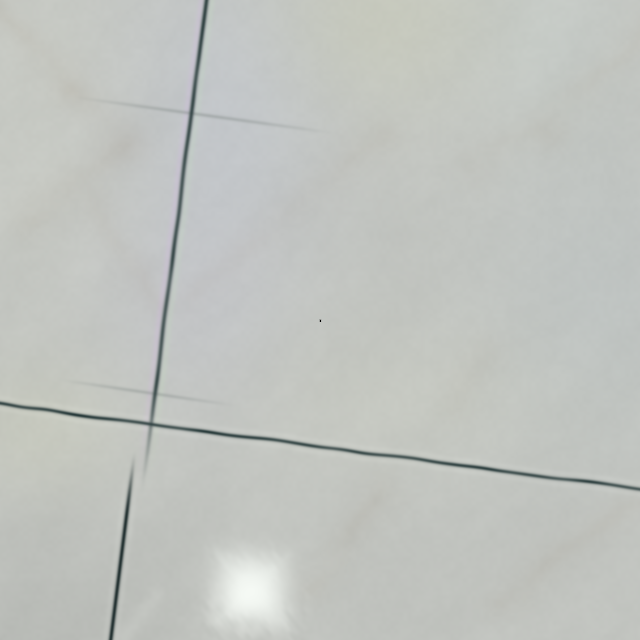
A Shadertoy shader for this texture:

```glsl
// Draws pale marble floor tiles with dark crooked joints, faint veins and a soft lamp reflection.

const vec3 STONE = vec3(0.760, 0.770, 0.752);
const vec3 JOINT = vec3(0.18, 0.25, 0.25);
const vec3 SCRATCH = vec3(0.52, 0.55, 0.54);
const vec3 VEIN_TINT = vec3(-0.012, -0.018, -0.023);
const vec3 LAMP = vec3(0.91, 0.93, 0.91);
const vec2 LAMP_POS = vec2(0.394, 0.080);
const vec2 LAMP_SIZE = vec2(0.056, 0.056);
const float JOINT_WIDTH = 0.0034;
const float GRAIN = 0.008;

// Each vein runs from xy to zw.
const int VEIN_COUNT = 10;
const vec4 VEINS[VEIN_COUNT] = vec4[](
    vec4(0.00, 0.98, 0.12, 0.86), vec4(0.12, 0.86, 0.20, 0.78),
    vec4(0.20, 0.77, 0.05, 0.66), vec4(0.15, 0.67, 0.24, 0.53),
    vec4(0.60, 0.79, 0.30, 0.53), vec4(1.00, 0.94, 0.86, 0.80),
    vec4(0.86, 0.80, 0.74, 0.74), vec4(0.76, 0.45, 0.71, 0.37),
    vec4(1.00, 0.22, 0.79, 0.06), vec4(0.60, 0.23, 0.49, 0.09));

float hash(vec2 p) {
    vec3 q = fract(p.xyx * 0.1031);
    q += dot(q, q.yzx + 33.33);
    return fract((q.x + q.y) * q.z);
}

float noise(vec2 p) {
    vec2 i = floor(p), f = fract(p);
    f = f * f * (3.0 - 2.0 * f);
    return mix(mix(hash(i), hash(i + vec2(1, 0)), f.x),
               mix(hash(i + vec2(0, 1)), hash(i + vec2(1, 1)), f.x), f.y);
}

float fbm(vec2 p) {
    float sum = 0.0, amp = 0.5;
    for (int i = 0; i < 4; i++) {
        sum += amp * noise(p);
        p = p * 2.03 + 17.0;
        amp *= 0.5;
    }
    return sum;
}

float segmentDist(vec2 p, vec2 a, vec2 b) {
    vec2 d = b - a;
    return length(p - a - d * clamp(dot(p - a, d) / dot(d, d), 0.0, 1.0));
}

float gauss(float d, float width) {
    return exp(-d * d / (width * width));
}

float blob(vec2 p, vec2 center, vec2 radius) {
    return gauss(length((p - center) / radius), 1.0);
}

// Soft dark core of a joint from its signed distance.
float core(float d, float width, float pixel) {
    return gauss(d, max(width, pixel));
}

// Straight scratch that thins out towards both ends.
float scratch(vec2 p, vec2 a, vec2 b) {
    float t = clamp((p.x - a.x) / (b.x - a.x), 0.0, 1.0);
    return gauss(p.y - mix(a.y, b.y, t), 0.0032) * pow(4.0 * t * (1.0 - t), 1.3);
}

vec3 stone(vec2 p) {
    vec3 c = STONE;
    c += vec3(-0.004, 0.0, 0.032) * blob(p, vec2(0.35, 0.84), vec2(0.16, 0.25));
    c += vec3(0.0, -0.002, 0.020) * blob(p, vec2(0.30, 0.52), vec2(0.14, 0.18));
    c += vec3(0.020, 0.020, -0.010) * blob(p, vec2(0.58, 0.97), vec2(0.18, 0.14));
    c += vec3(0.012, 0.020, 0.022) * blob(p, vec2(0.86, 0.94), vec2(0.13, 0.18));
    c += vec3(0.016, 0.016, 0.010) * blob(p, vec2(0.06, 0.82), vec2(0.20, 0.30));
    c += vec3(-0.016, -0.008, 0.002) * blob(p, vec2(0.95, 0.53), vec2(0.20, 0.25));
    c += vec3(0.014, 0.014, -0.008) * blob(p, vec2(0.06, 0.33), vec2(0.14, 0.10));
    c += vec3(0.010, 0.010, 0.000) * blob(p, vec2(0.62, 0.38), vec2(0.30, 0.12));
    c -= 0.032 * blob(p, vec2(0.06, 0.02), vec2(0.24, 0.20));
    c -= 0.014 * blob(p, vec2(0.62, 0.06), vec2(0.14, 0.12));
    vec2 warped = p + 0.05 * (vec2(fbm(p * 9.0), fbm(p * 9.0 + 40.0)) - 0.47);
    float patchy = smoothstep(0.15, 0.75, noise(p * 16.0 + 5.0));
    for (int i = 0; i < VEIN_COUNT; i++) {
        float d = segmentDist(warped, VEINS[i].xy, VEINS[i].zw);
        c += VEIN_TINT * (0.6 * patchy * gauss(d, 0.012) + 0.6 * gauss(d, 0.032));
    }
    c += 0.034 * (fbm(vec2(p.x + p.y, 2.2 * (p.y - p.x)) * 4.0) - 0.47);
    return c + GRAIN * (noise(p * 150.0) + noise(p * 60.0) - 1.0);
}

void mainImage(out vec4 fragColor, in vec2 fragCoord) {
    vec2 p = fragCoord / iResolution.xy;
    float pixel = 1.0 / min(iResolution.x, iResolution.y);
    vec3 c = stone(p);

    // Square lamp reflection with streaky ripples on its rim
    vec2 q = p - LAMP_POS;
    q.y += 0.08 * q.x;
    vec2 box = abs(q) - LAMP_SIZE;
    float edge = length(max(box, 0.0)) + min(max(box.x, box.y), 0.0);
    float streaks = noise(vec2(p.x + 0.8 * p.y, 0.4 * (p.y - p.x)) * 110.0) - 0.5;
    float rim = gauss(edge, 0.025);
    float lamp = 1.0 - smoothstep(-0.040, 0.026, edge + 0.012 * streaks);
    c = mix(c, LAMP, 0.62 * lamp) + 0.07 * streaks * rim * smoothstep(0.05, -0.04, q.y);
    c += 0.11 * blob(p, LAMP_POS - vec2(0.004, 0.008), vec2(0.055));
    c += 0.025 * gauss(segmentDist(p, vec2(0.245, 0.07), vec2(0.19, 0.0)), 0.012);

    // Signed distances to the three joints
    float wobble = 0.003 * (noise(p.xx * 14.0) - 0.5);
    float upper = p.x - 0.192 - 0.13 * p.y - 0.002 * (noise(p.yy * 12.0) - 0.5);
    float lower = p.x - 0.173 - 0.127 * p.y;
    float across = p.y - 0.3685 + 0.1325 * p.x + wobble;
    float upperFade = smoothstep(0.22, 0.42, p.y);
    float lowerFade = 1.0 - smoothstep(0.19, 0.30, p.y);
    float wear = 0.82 + 0.3 * (noise(p.xy * 25.0) - 0.5);

    // Coloured fringes, then the dark cores
    c += vec3(0.018, -0.012, 0.030) * gauss(upper + 0.008, 0.005) * upperFade;
    c += vec3(0.0, 0.022, -0.005) * gauss(upper - 0.009, 0.005) * upperFade;
    c += 0.018 * gauss(abs(across) - 0.009, 0.004);
    c += 0.018 * gauss(abs(lower) - 0.009, 0.004) * lowerFade;
    c = mix(c, SCRATCH, 0.40 * scratch(p, vec2(0.11, 0.849), vec2(0.53, 0.791)));
    c = mix(c, SCRATCH, 0.36 * scratch(p, vec2(0.09, 0.407), vec2(0.37, 0.366)));
    c = mix(c, JOINT, wear * core(upper, JOINT_WIDTH * 1.1, pixel) * upperFade);
    c = mix(c, JOINT * 0.8, core(lower, JOINT_WIDTH, pixel) * lowerFade);
    c = mix(c, JOINT, (wear + 0.08) * core(across, JOINT_WIDTH * 0.9, pixel));

    // Tiny dark speck
    vec2 speck = abs(p - vec2(0.5007, 0.4987)) - vec2(0.0011, 0.0018);
    c *= smoothstep(-0.5 * pixel, 0.5 * pixel, max(speck.x, speck.y));

    fragColor = vec4(clamp(c, 0.0, 1.0), 1.0);
}
```
